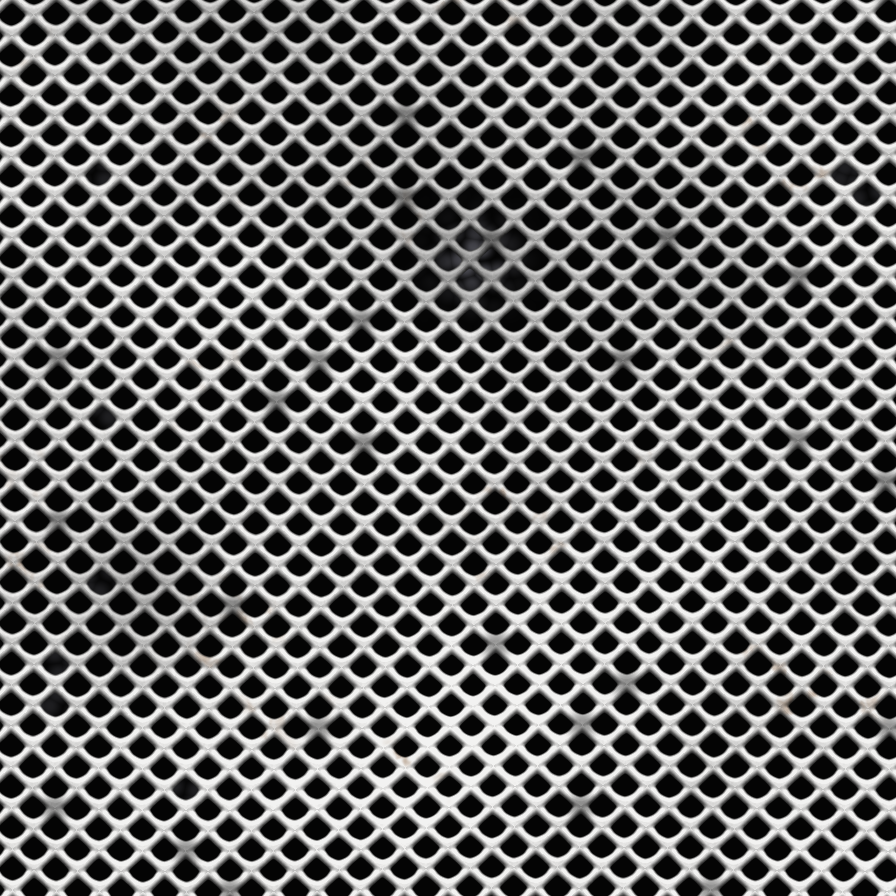
This texture is drawn by a Shadertoy shader. Its source:

```glsl
// Painted expanded-metal mesh over a black void: staggered lozenge holes with
// scooped lower lips, found by rotating the canvas into a diagonal lattice.
// Strands are lit from above, with layered-sine wear and per-hole variation.

float hash(vec2 p) {
    return fract(sin(dot(p, vec2(127.1, 311.7))) * 43758.55);
}

// Smooth wavering value, roughly -1 to 1
float waves(vec2 p) {
    float sum = 0.0, amp = 0.5;
    for (int i = 0; i < 4; i++) {
        sum += amp * sin(p.x + 1.3 * sin(p.y)) * cos(p.y - 0.9 * sin(p.x));
        p = mat2(1.5, 1.1, -1.1, 1.5) * p + 2.7;
        amp *= 0.6;
    }
    return sum;
}

// Distance to the nearest feature point, for debris
float cellular(vec2 p) {
    float nearest = 2.0;
    for (int y = -1; y <= 1; y++)
        for (int x = -1; x <= 1; x++) {
            vec2 id = floor(p) + vec2(x, y);
            vec2 point = id + vec2(hash(id), hash(id + 37.0));
            nearest = min(nearest, length(point - p));
        }
    return nearest;
}

// Round soft spot, 1 at its centre
float spot(vec2 uv, vec2 centre, float radius) {
    vec2 q = (uv - centre) / radius;
    return exp(-dot(q, q));
}

// Fan-like hole: peaked top, rounded and flattened bottom
float holeShape(vec2 q) {
    vec2 a = sqrt(q * q + 0.0012) - 0.01;
    float lozenge = a.x + a.y;
    float scoop = length(q * vec2(1.0, 1.3)) + 0.03;
    return mix(lozenge, scoop, 0.65 * smoothstep(0.04, -0.16, q.y));
}

void mainImage(out vec4 fragColor, in vec2 fragCoord) {
    vec2 uv = fragCoord / iResolution.xy;

    // Slightly bent lattice: 20.5 repeats across, 22 down, staggered
    vec2 p = uv * vec2(20.5, 22.0) + vec2(0.2, 0.35);
    p += 0.05 * vec2(sin(uv.y * 9.0 + uv.x * 3.0), sin(uv.x * 8.0 - uv.y * 4.0));
    p += 0.014 * vec2(waves(p * 2.3), waves(p * 2.1 + 9.0));
    vec2 diagonal = vec2(p.x + p.y, p.x - p.y);
    vec2 id = floor(diagonal);
    vec2 f = fract(diagonal) - 0.5;
    vec2 q = 0.5 * vec2(f.x + f.y, f.x - f.y);

    // Broad patches of light and grime
    float patches = waves(uv * 6.0 + 1.5);
    float glow = spot(uv, vec2(0.53, 0.19), 0.09);
    float dirt = max(spot(uv, vec2(0.53, 0.71), 0.06), 0.6 * spot(uv, vec2(0.16, 0.34), 0.08));

    // Strand profile: 0 at the hole edge, 1 on the strand's spine
    float size = 0.32 + 0.02 * (hash(id) - 0.5) - 0.014 * patches - 0.012 * glow;
    float d = holeShape(q) - size;
    float rise = clamp(d / (0.5 - size), 0.0, 1.0);

    // Bright lip below each hole, slow shadow above it
    float lit = mix(0.45, 0.97, smoothstep(0.0, 0.35, rise)) - 0.14 * smoothstep(0.5, 1.0, rise);
    float shaded = mix(0.17, 0.83, smoothstep(-0.05, 1.0, rise));
    float tone = mix(lit, shaded, smoothstep(-0.07, 0.1, q.y));
    tone -= 0.12 * smoothstep(0.3, 0.48, abs(q.x)) * smoothstep(0.1, 0.0, abs(q.y));

    // Uneven lighting, wear and fine grain
    tone *= 1.08 - 0.17 * uv.y + 0.14 * glow + 0.13 * patches - 0.2 * dirt;
    tone += 0.04 * waves(p * 6.0) + 0.03 * (hash(floor(uv * 512.0)) - 0.5);
    vec3 metal = min(tone, 0.95) * vec3(1.0, 0.998, 0.993);

    // Sparse brown stains and smudged joints
    float stain = smoothstep(0.3, 0.75, waves(uv * 11.0 + 4.0)) * smoothstep(0.0, 0.6, waves(p * 3.0));
    metal *= mix(vec3(1.0), vec3(0.8, 0.73, 0.67), stain);
    float smudge = step(0.95, hash(floor(p) + 71.0)) * smoothstep(0.5, 0.1, length(fract(p) - 0.5));
    metal *= 1.0 - 0.35 * smudge;

    // Void behind, with dull debris caught around one spot and in rare holes
    float caught = max(spot(uv, vec2(0.53, 0.71), 0.04), 0.35 * step(0.992, hash(id + 19.0)));
    float debris = caught * smoothstep(0.9, 0.1, cellular(p * 2.5));
    vec3 voidColor = vec3(0.016) + 0.3 * debris * vec3(0.95, 0.95, 1.05);

    float soft = max(0.022, 22.0 / iResolution.y * 0.6);
    vec3 color = mix(voidColor, metal, smoothstep(-soft, soft, d));
    fragColor = vec4(clamp(color, 0.0, 1.0), 1.0);
}
```
